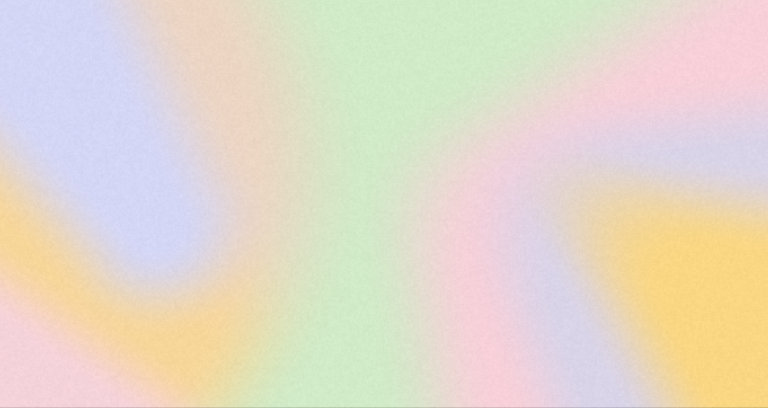
This background is drawn by a Shadertoy shader. Its source:

```glsl
// Soft pastel gradient: a green field with a blue tongue over warm tones on the
// left and nested pink, lavender and yellow wedges on the right. Each colour is
// a blurred distance-function mask, layered in order and finished with grain.

float hash(vec2 p) {
    vec3 q = fract(vec3(p.xyx) * 0.1031);
    q += dot(q, q.yzx + 33.33);
    return fract((q.x + q.y) * q.z);
}

float valueNoise(vec2 p) {
    vec2 cell = floor(p), f = fract(p);
    f = f * f * (3.0 - 2.0 * f);
    return mix(mix(hash(cell), hash(cell + vec2(1, 0)), f.x),
               mix(hash(cell + vec2(0, 1)), hash(cell + vec2(1, 1)), f.x), f.y);
}

float smoothMax(float a, float b, float k) {
    float h = max(k - abs(a - b), 0.0) / k;
    return max(a, b) + h * h * k * 0.25;
}

// Rounded corner between two half planes, given their outward normals in degrees
float wedge(vec2 p, vec2 corner, float topAngle, float sideAngle, float roundness) {
    vec2 a = radians(vec2(topAngle, sideAngle));
    p -= corner;
    return smoothMax(dot(p, vec2(cos(a.x), sin(a.x))),
                     dot(p, vec2(cos(a.y), sin(a.y))), roundness);
}

// Capsule whose radius changes linearly from a to b
float taperedCapsule(vec2 p, vec2 a, vec2 b, float ra, float rb) {
    vec2 axis = b - a;
    float t = clamp(dot(p - a, axis) / dot(axis, axis), 0.0, 1.0);
    return length(p - a - axis * t) - mix(ra, rb, t);
}

// 1 inside the shape, 0 outside, blurred over the given half width
float softMask(float d, float blur) {
    return 1.0 - smoothstep(-blur, blur, d);
}

void mainImage(out vec4 fragColor, in vec2 fragCoord) {
    vec2 uv = fragCoord / iResolution.xy;
    vec2 p = uv * vec2(1.882, 1.0);

    vec3 color = vec3(0.82, 0.918, 0.78);

    // Warm left side: peach above, orange along a falling diagonal, pink corner
    vec3 warm = mix(vec3(0.97, 0.84, 0.60), vec3(0.925, 0.835, 0.765),
                    smoothstep(0.0, 0.42, p.y - 0.45 + 0.6 * p.x));
    warm = mix(warm, vec3(0.96, 0.825, 0.855),
               softMask(p.y - 0.32 + 0.72 * p.x, 0.11));
    float warmEdge = 0.75 - 0.62 * (p.y - 0.58) * (p.y - 0.58);
    color = mix(color, warm, softMask(p.x - warmEdge, 0.16));

    // Blue tongue
    float tongue = taperedCapsule(p, vec2(0.38, 0.45), vec2(0.02, 1.0), 0.17, 0.265);
    color = mix(color, vec3(0.83, 0.84, 0.965), softMask(tongue, 0.115));

    // Nested wedges on the right, outermost first
    float pinkShape = wedge(p, vec2(0.99, 0.554), 124.0, 189.0, 0.2);
    color = mix(color, vec3(0.968, 0.815, 0.85), softMask(pinkShape, 0.14));

    float lavenderShape = wedge(p, vec2(1.132, 0.642), 97.0, 199.0, 0.43);
    color = mix(color, vec3(0.85, 0.83, 0.91), softMask(lavenderShape, 0.1));

    float yellowShape = wedge(p, vec2(1.348, 0.559), 82.0, 208.0, 0.24);
    color = mix(color, vec3(0.98, 0.842, 0.51), softMask(yellowShape, 0.11));

    // Fine paper grain
    float grain = valueNoise(p * 260.0) + 0.5 * valueNoise(p * 130.0 + 17.0) - 0.75;
    color += 0.025 * grain;

    // Faint hairline along the lower border
    color *= 1.0 - 0.12 * (1.0 - smoothstep(0.001, 0.004, uv.y));

    fragColor = vec4(color, 1.0);
}
```
